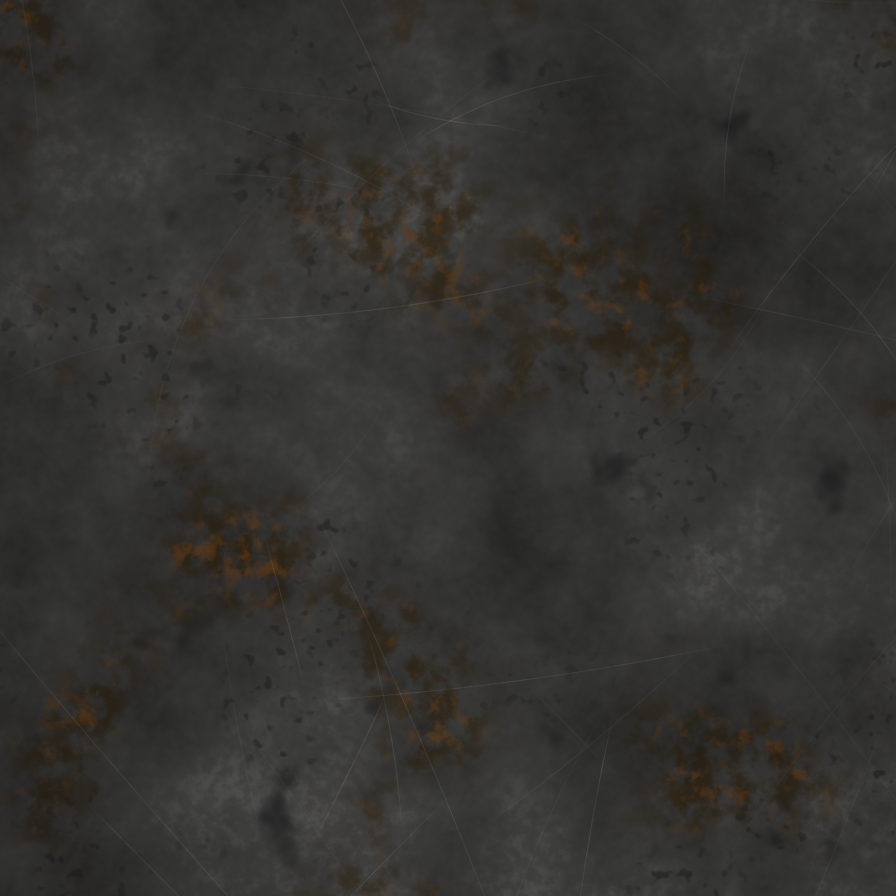
This texture is drawn by a Shadertoy shader. Its source:

```glsl
// Worn dark metal: cloudy grey steel with rust blooms, soot blotches and pits.
// Layers of gradient-noise fbm set tone and rust; a loop adds thin curved
// scratches, each a bent line with fading ends.

#define STEEL vec3(0.208, 0.207, 0.203)
#define BROWN vec3(0.165, 0.132, 0.078)
#define ORANGE vec3(0.400, 0.225, 0.060)
#define SOOT vec3(0.105, 0.105, 0.107)
#define CLOUD_CONTRAST 0.075
#define RUST_SCALE 3.6
#define RUST_AMOUNT 0.85
#define SCRATCH_COUNT 46
#define SCRATCH_WIDTH 0.0013
#define SCRATCH_LIGHT 0.085

vec2 hash2(vec2 p) {
    vec3 q = fract(vec3(p.xyx) * vec3(0.1031, 0.1030, 0.0973));
    q += dot(q, q.yzx + 33.33);
    return fract((q.xx + q.yz) * q.zy);
}

float cornerSlope(vec2 cell, vec2 corner, vec2 f) {
    float angle = 6.2832 * hash2(cell + corner).x;
    return dot(vec2(cos(angle), sin(angle)), f - corner);
}

float gradientNoise(vec2 p) {
    vec2 cell = floor(p), f = fract(p);
    vec2 u = f * f * f * (f * (f * 6.0 - 15.0) + 10.0);
    float low = mix(cornerSlope(cell, vec2(0, 0), f), cornerSlope(cell, vec2(1, 0), f), u.x);
    float high = mix(cornerSlope(cell, vec2(0, 1), f), cornerSlope(cell, vec2(1, 1), f), u.x);
    return mix(low, high, u.y);
}

// Fractal sum, roughly -0.9 to 0.9
float fbm(vec2 p, int octaves) {
    float sum = 0.0, amplitude = 1.0;
    for (int i = 0; i < octaves; i++) {
        sum += amplitude * gradientNoise(p + 100.0);
        p = mat2(1.6, 1.2, -1.2, 1.6) * p + 7.3;
        amplitude *= 0.55;
    }
    return sum;
}

// Brightness of all scratches at a point
float scratches(vec2 uv, float pixel) {
    float light = 0.0;
    for (int i = 0; i < SCRATCH_COUNT; i++) {
        float id = float(i);
        vec2 centre = hash2(vec2(id, 11.7)) * 1.1 - 0.05;
        vec2 shape = hash2(vec2(id, 47.3));
        vec2 look = hash2(vec2(id, 83.9));
        float angle = 6.2832 * shape.x;
        vec2 axis = vec2(cos(angle), sin(angle));
        vec2 p = uv - centre;
        p = vec2(dot(p, axis), dot(p, vec2(-axis.y, axis.x)));

        float halfLength = mix(0.07, 0.34, shape.y);
        float bend = (look.x - 0.5) * (look.x > 0.8 ? 3.0 : 1.0);
        float slope = 2.0 * bend * p.x;
        float dist = abs(p.y - bend * p.x * p.x) / sqrt(1.0 + slope * slope);
        float blur = max(SCRATCH_WIDTH, pixel);
        float line = (1.0 - smoothstep(0.0, blur, dist)) * SCRATCH_WIDTH / blur;
        float ends = 1.0 - smoothstep(0.5, 1.0, abs(p.x) / halfLength);
        float wear = 0.75 + 0.5 * gradientNoise(vec2(p.x * 30.0, id * 5.7));
        light += line * ends * wear * mix(0.3, 1.0, look.y * look.y);
    }
    return light;
}

void mainImage(out vec4 fragColor, in vec2 fragCoord) {
    vec2 uv = fragCoord / iResolution.xy;
    float pixel = 1.0 / min(iResolution.x, iResolution.y);

    // Cloudy steel, from broad patches to fine grain
    float broad = fbm(uv * 3.0 + 2.4, 5);
    float mottle = fbm(uv * 13.0 + 31.0, 5);
    float grain = fbm(uv * 75.0 + 57.0, 3);
    float tone = CLOUD_CONTRAST * broad + 0.030 * mottle + 0.014 * grain;
    vec3 color = STEEL + tone;

    // Pale dusty scuffs
    float dust = smoothstep(0.05, 0.6, broad + 0.3 * mottle);
    color += 0.028 * dust * smoothstep(-0.2, 0.6, grain + 0.5 * mottle);

    // Soft soot blotches and small pits
    float blotch = smoothstep(0.42, 0.85, fbm(uv * 8.0 + 73.0, 4));
    color = mix(color, SOOT, 0.7 * blotch);
    float pitArea = smoothstep(-0.05, 0.45, fbm(uv * 4.5 + 19.0, 3));
    float pits = smoothstep(0.22, 0.55, fbm(uv * 62.0 + 5.0, 2));
    color = mix(color, SOOT, 0.5 * pits * pitArea);

    // Rust: a brown stain that breaks up into orange flecks
    float bloom = fbm(uv * RUST_SCALE + 41.0, 4);
    float area = smoothstep(0.0, 0.55, bloom);
    float flake = fbm(uv * 30.0 + 91.0, 5);
    float stain = area * smoothstep(-0.35, 0.45, flake + 0.25 * mottle);
    color = mix(color, BROWN + 0.4 * tone, RUST_AMOUNT * stain);
    float heat = fbm(uv * 48.0 + 13.0, 4) + 0.45 * fbm(uv * 9.0 + 63.0, 2);
    float fleck = smoothstep(0.12, 0.6, bloom) * smoothstep(0.05, 0.75, heat);
    color = mix(color, ORANGE, 0.65 * RUST_AMOUNT * fleck);

    // Scratches over everything, then slightly darker borders
    color += SCRATCH_LIGHT * scratches(uv, pixel) * vec3(1.0, 0.98, 0.94);
    vec2 border = abs(uv - 0.5) * 2.0;
    color *= 1.03 - 0.13 * smoothstep(0.6, 1.4, length(border));

    fragColor = vec4(clamp(color, 0.0, 1.0), 1.0);
}
```
